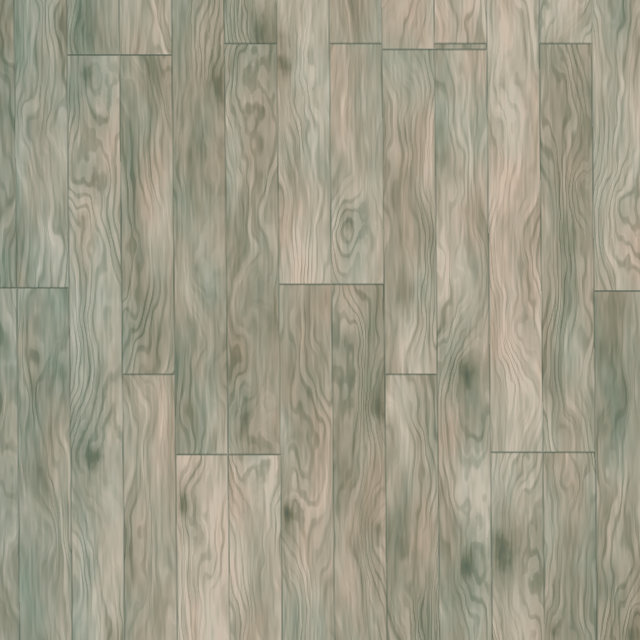
This texture is drawn by a Shadertoy shader. Its source:

```glsl
#define STRIP_WIDTH 0.082
#define STRIP_OFFSET 0.031
#define LEAN 0.009
#define SEAM_WIDTH 0.0007
#define RINGS 6.5
#define KNOT_CHANCE 0.5
#define TONE_SPREAD 0.34
#define SHADOW vec3(0.29, 0.34, 0.29)
#define DARK vec3(0.45, 0.46, 0.38)
#define LIGHT vec3(0.75, 0.71, 0.64)

float hash(vec2 p) {
    vec3 q = fract(p.xyx * 0.1031);
    q += dot(q, q.yzx + 33.33);
    return fract((q.x + q.y) * q.z);
}

float noise(vec2 p) {
    vec2 i = floor(p), f = fract(p);
    f = f * f * (3.0 - 2.0 * f);
    return mix(mix(hash(i), hash(i + vec2(1, 0)), f.x),
               mix(hash(i + vec2(0, 1)), hash(i + vec2(1, 1)), f.x), f.y);
}

// Layered noise centred on zero
float fbm(vec2 p) {
    float sum = 0.0, amp = 0.5;
    for (int i = 0; i < 4; i++) {
        sum += amp * (noise(p) - 0.5);
        p = p * 2.03 + 17.3;
        amp *= 0.5;
    }
    return sum;
}

// Heights of the two end joints in a strip; neighbouring strips share the first
vec2 jointHeights(float strip) {
    float pair = floor(strip / 2.0);
    float shared = 0.55 + 0.37 * (mod(pair + 1.0, 3.0) - 1.0);
    shared = mod(pair, 3.0) == 0.0 ? 0.55 : mod(pair, 3.0) == 1.0 ? 0.92 : 0.288;
    float extra = mod(strip, 5.0) == 3.0 ? 0.415 : 0.932;
    bool split = mod(strip, 5.0) == 3.0 || (mod(strip, 2.0) == 1.0 && strip > 4.0);
    return vec2(shared + 0.015 * (hash(vec2(pair, 4.0)) - 0.5), split ? extra : 2.0);
}

// x: bend of the grain, y: dark core, z: stained halo
vec3 knots(vec2 p, float plank) {
    vec3 total = vec3(0);
    for (int i = 0; i < 4; i++) {
        vec2 key = vec2(plank, float(i) * 5.0 + 2.0);
        float present = step(hash(key), KNOT_CHANCE);
        vec2 centre = vec2(0.1 + 0.8 * hash(key + 31.0),
                           (float(i) + hash(key + 57.0)) / 4.0);
        float radius = mix(0.2, 0.42, hash(key + 83.0));
        vec2 d = (p - centre) / vec2(radius, radius * 2.0 * STRIP_WIDTH);
        d += 0.7 * vec2(fbm(p * vec2(4, 35) + plank), fbm(p * vec2(4, 35) - plank + 90.0));
        float r2 = dot(d, d);
        float stain = hash(key + 109.0);
        total += present * vec3(exp(-0.45 * r2), stain * exp(-9.0 * r2), stain * exp(-r2));
    }
    return total;
}

void mainImage(out vec4 fragColor, in vec2 fragCoord) {
    vec2 uv = fragCoord / iResolution.xy;
    float pixel = 1.0 / iResolution.y;

    // Plank layout
    float across = (uv.x - STRIP_OFFSET + LEAN * uv.y) / STRIP_WIDTH + 1.0;
    float strip = floor(across);
    float u = across - strip;
    vec2 joints = jointHeights(strip);
    float plank = strip * 7.0 + step(joints.x, uv.y) + 2.0 * step(joints.y, uv.y) + 3.0;
    vec2 p = vec2(u, uv.y);
    vec2 seed = vec2(hash(vec2(plank, 11.0)), hash(vec2(plank, 23.0))) * 200.0;

    // Grain follows contours of a stretched field, bent around knots
    vec3 knot = knots(p, plank);
    float field = u + 1.5 * fbm(p * vec2(1.1, 4.5) + seed) + 0.4 * knot.x;
    float ring = smoothstep(-0.1, 1.0, sin(6.2832 * RINGS * field));
    float ringStrength = smoothstep(0.2, 0.8, noise(p * vec2(2.0, 9.0) + seed + 40.0));
    float patches = fbm(p * vec2(1.5, 6.0) + seed + 70.0);
    float streaks = fbm(vec2(field * 7.0, uv.y * 7.0) + seed);
    float fibres = noise(vec2(u * 23.0 + field * 3.0, uv.y * 32.0) + seed) - 0.5;

    // Brightness
    float tone = 0.74 + TONE_SPREAD * (hash(vec2(plank, 47.0)) - 0.5);
    tone += 0.85 * patches + 0.75 * streaks + 0.3 * fibres;
    tone -= ring * mix(0.06, 0.3, ringStrength);
    tone -= 0.75 * knot.y + 0.45 * knot.z * (0.7 + 2.0 * streaks);
    tone -= 0.24 * smoothstep(0.32, 0.0, uv.x) + 0.08 * smoothstep(0.85, 1.0, uv.x);

    // Colour, with warm blushes and cool shadows
    vec3 color = mix(DARK, LIGHT, clamp(tone, 0.0, 1.12));
    color = mix(color, SHADOW, clamp(-tone * 0.9, 0.0, 0.8));
    float blush = fbm(p * vec2(2.0, 8.0) + seed + 130.0);
    color += vec3(0.09, -0.01, -0.03) * blush;
    color += vec3(-0.03, 0.0, 0.01) * smoothstep(0.3, 0.0, uv.x);

    // Seams and end joints
    float seamDistance = min(u, 1.0 - u) * STRIP_WIDTH;
    float jointDistance = min(abs(uv.y - joints.x), abs(uv.y - joints.y));
    float seam = 1.0 - smoothstep(SEAM_WIDTH, SEAM_WIDTH + pixel, seamDistance);
    float joint = 1.0 - smoothstep(SEAM_WIDTH, SEAM_WIDTH + pixel, jointDistance);
    float wear = 0.25 + 0.5 * noise(vec2(strip + step(0.5, u), uv.y * 14.0));
    color = mix(color, SHADOW, max(seam * wear * 0.55, joint * 0.5));

    fragColor = vec4(color, 1.0);
}
```
